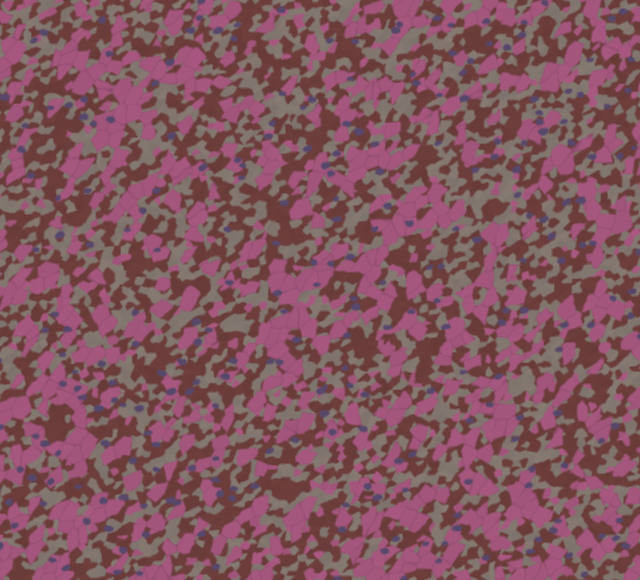
Reproduce this texture procedurally as a Shadertoy shader.

```glsl
// Speckled stone: fine brown and grey grains, larger slanted pink crystals, blue flecks.
// Two stretched, warped Voronoi layers choose the grains; scattered ellipses add the
// flecks; a small 3x3 filter in canvas units softens every edge.

#define PINK vec3(0.645, 0.338, 0.490)
#define BROWN vec3(0.420, 0.237, 0.227)
#define GREY vec3(0.510, 0.465, 0.437)
#define BLUE vec3(0.340, 0.280, 0.415)
#define CRYSTAL_SIZE vec2(0.0270, 0.0185)
#define GRAIN_SIZE vec2(0.0130, 0.0098)
#define FLECK_GRID 0.0270
#define CRYSTAL_SHARE 0.29
#define FLECK_SHARE 0.22
#define WARP 0.0034
#define SOFTNESS 0.0013

// Integer hash: three values in 0..1 per cell and layer
vec3 hash3(vec2 cell, int layer) {
    uvec3 v = uvec3(ivec3(ivec2(cell), layer));
    v = v * 1664525u + 1013904223u;
    for (int i = 0; i < 2; i++) {
        v.x += v.y * v.z;
        v.y += v.z * v.x;
        v.z += v.x * v.y;
        v ^= v >> 16u;
    }
    return vec3(v >> 8u) * exp2(-24.0);
}

// Smooth value noise with three channels
vec3 noise3(vec2 p, int layer) {
    vec2 i = floor(p), f = fract(p);
    f = f * f * (3.0 - 2.0 * f);
    vec3 low = mix(hash3(i, layer), hash3(i + vec2(1, 0), layer), f.x);
    vec3 high = mix(hash3(i + vec2(0, 1), layer), hash3(i + vec2(1, 1), layer), f.x);
    return mix(low, high, f.y);
}

vec2 rotate(vec2 p, float angle) {
    float c = cos(angle), s = sin(angle);
    return vec2(c * p.x + s * p.y, c * p.y - s * p.x);
}

// Nearest Voronoi cell in xy, closeness to the cell border in z
vec3 voronoi(vec2 p, int layer) {
    vec2 base = floor(p), nearest = base;
    float first = 9.0, second = 9.0;
    for (int y = -1; y <= 1; y++)
    for (int x = -1; x <= 1; x++) {
        vec2 cell = base + vec2(x, y);
        float d = length(cell + hash3(cell, layer).xy - p);
        if (d < first) {
            second = first;
            first = d;
            nearest = cell;
        } else {
            second = min(second, d);
        }
    }
    return vec3(nearest, second - first);
}

// True inside one of the scattered, nearly level blue ellipses
bool insideFleck(vec2 p) {
    vec2 g = p / FLECK_GRID, base = floor(g);
    for (int y = -1; y <= 1; y++)
    for (int x = -1; x <= 1; x++) {
        vec2 cell = base + vec2(x, y);
        vec3 h = hash3(cell, 5);
        vec2 d = rotate(g - cell - h.xy, 0.5 * h.x - 0.1);
        float size = 0.8 + 0.35 * h.y;
        if (h.z < FLECK_SHARE && length(d / vec2(0.25, 0.175)) < size) return true;
    }
    return false;
}

vec3 stone(vec2 p) {
    vec2 warped = p + WARP * (noise3(p * 125.0, 1).xy - 0.5);
    if (insideFleck(warped)) return BLUE;

    // Large pink crystals, gathered in loose patches, with faint seams
    vec3 crystal = voronoi(rotate(warped, 0.9) / CRYSTAL_SIZE, 2);
    float patchy = noise3(crystal.xy * 0.23, 3).x - 0.5;
    vec3 pick = hash3(crystal.xy, 4);
    if (pick.z < CRYSTAL_SHARE + 0.35 * patchy) {
        float seam = 1.0 - smoothstep(0.02, 0.08, crystal.z);
        return PINK * (0.985 + 0.03 * pick.x) * (1.0 - 0.14 * seam);
    }

    // Fine groundmass of brown, grey and a few pink grains
    vec3 grain = voronoi(rotate(warped, 0.6) / GRAIN_SIZE, 6);
    vec3 kind = hash3(grain.xy, 7);
    vec3 color = kind.z < 0.50 ? BROWN : kind.z < 0.92 ? GREY : PINK;
    return color * (0.97 + 0.06 * kind.x);
}

void mainImage(out vec4 fragColor, in vec2 fragCoord) {
    vec2 p = fragCoord / iResolution.x;
    vec3 sum = vec3(0.0);
    for (int y = -1; y <= 1; y++)
    for (int x = -1; x <= 1; x++)
        sum += stone(p + SOFTNESS * vec2(x, y));
    fragColor = vec4(sum / 9.0, 1.0);
}
```
